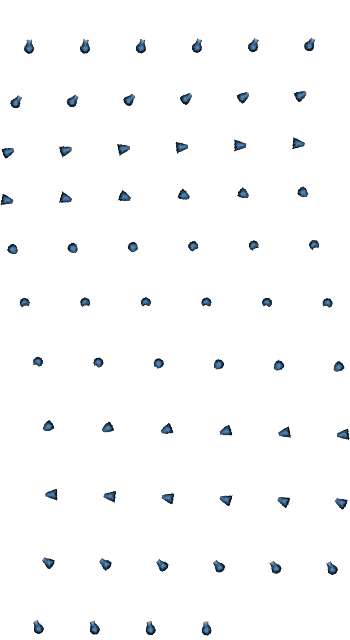
This pattern is drawn by a Shadertoy shader. Its source:

```glsl
// Draws a sheet of 64 turning steps of a small dark blue pear-shaped body on white.
// Each grid cell holds one step: the body rides a flattened orbit, neck to its centre.
// Distance functions blend front, side and rear views; layered sines roughen them.

#define COLUMNS 6.0
#define ROWS 11.0
#define STEPS 64.0
#define SHEET_WIDTH 420.0
#define ORBIT vec2(27.4, 21.0)
#define BULB_RADIUS 5.9
#define EDGE_WEAR 0.4
#define INK vec3(0.05, 0.10, 0.15)
#define SLATE vec3(0.17, 0.29, 0.40)
#define BLUE vec3(0.31, 0.53, 0.73)
#define PALE vec3(0.68, 0.71, 0.74)

const float TAU = 6.2831853;

float smoothMin(float a, float b, float k) {
    float h = max(k - abs(a - b), 0.0) / k;
    return min(a, b) - h * h * k * 0.25;
}

float layeredSines(vec2 p, float seed) {
    float sum = 0.0, gain = 0.5;
    for (int i = 0; i < 3; i++) {
        sum += gain * sin(p.x + seed + 1.3 * sin(p.y + seed * 0.7));
        p = mat2(1.2, 1.4, -1.4, 1.2) * p;
        gain *= 0.6;
    }
    return sum;
}

// Round bulb with a neck whose length follows reach (0 to 1)
float pear(vec2 q, float reach) {
    float bulb = length(q - vec2(0.0, -2.6 * reach)) - BULB_RADIUS;
    float neckTop = mix(1.0, 8.2, reach);
    vec2 box = abs(q - vec2(0.0, neckTop * 0.5)) - vec2(3.0, neckTop * 0.5);
    float neck = length(max(box, 0.0)) + min(max(box.x, box.y), 0.0);
    return smoothMin(bulb, neck, 2.5);
}

// Blunt triangle seen from the side, wide at the tail
float wedge(vec2 q) {
    float flank = dot(vec2(abs(q.x), q.y), normalize(vec2(1.0, 0.36))) - 4.6;
    return max(flank, max(-q.y - 6.2, q.y - 7.8));
}

float body(vec2 q, float angle) {
    float facing = cos(angle);
    float side = pow(abs(sin(angle)), 3.0);
    float d = mix(pear(q, 0.5 + 0.5 * facing), wedge(q), side);
    // Hollow opening, visible from the rear
    float opening = 5.0 * smoothstep(0.6, 1.0, -facing);
    return max(d, opening - length(q - vec2(0.0, 8.2)));
}

vec3 shade(vec2 q, float d, float angle, float seed) {
    float facing = cos(angle);
    float grain = layeredSines(q * 0.9, seed);
    float tone = -d / 5.0 + 0.035 * q.y + 0.16 * grain;
    vec3 color = mix(INK, SLATE, smoothstep(0.05, 0.4, tone));
    color = mix(color, BLUE, smoothstep(0.35, 0.85, tone));
    // Pale neck end, strongest in the front view
    float tip = smoothstep(3.0, 7.5, q.y) * smoothstep(2.8, 1.2, abs(q.x));
    return mix(color, PALE, 0.75 * tip * max(facing, 0.0));
}

void mainImage(out vec4 fragColor, in vec2 fragCoord) {
    // Cells are counted from the top left
    vec2 grid = vec2(COLUMNS, ROWS);
    vec2 uv = fragCoord / iResolution.xy;
    vec2 p = vec2(uv.x, 1.0 - uv.y) * grid;
    vec2 cell = floor(p);
    float pixel = SHEET_WIDTH / iResolution.x;
    vec2 local = (p - cell - 0.5) * iResolution.xy / grid * pixel;
    local.y = -local.y;

    // Step number sets both orbit position and heading
    float index = cell.x + COLUMNS * cell.y;
    float angle = TAU * index / STEPS;
    float s = sin(angle), c = cos(angle);
    local += ORBIT * vec2(s, c);
    vec2 q = vec2(c * local.x - s * local.y, s * local.x + c * local.y);

    float d = body(q, angle) + EDGE_WEAR * layeredSines(q * 1.5, index * 0.37);
    float cover = smoothstep(0.5, -0.5, d / pixel) * step(index, STEPS - 0.5);
    vec3 color = mix(vec3(1.0), shade(q, d, angle, index * 0.23), cover);
    fragColor = vec4(color, 1.0);
}
```
